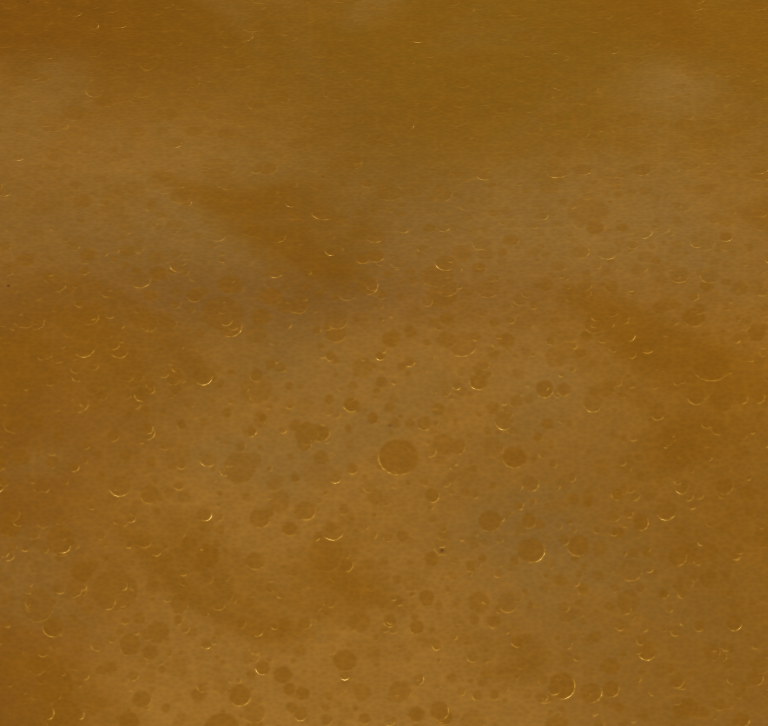
A WebGL 1 fragment shader for this texture:

```glsl
precision highp float;
uniform vec2 u_resolution;

const vec3 HONEY = vec3(0.595, 0.412, 0.155);
const vec3 OLIVE = vec3(0.510, 0.345, 0.070);
const vec3 AMBER = vec3(0.475, 0.288, 0.060);
const vec3 HAZE = vec3(0.550, 0.400, 0.185);
const vec3 SHADE = vec3(0.510, 0.345, 0.145);
const vec3 BUBBLE = vec3(0.525, 0.335, 0.065);
const vec3 RIM = vec3(0.740, 0.540, 0.190);
const vec3 SPARK = vec3(0.930, 0.820, 0.530);
const vec3 SPECK = vec3(0.270, 0.150, 0.050);

float hash(vec2 p) {
  return fract(sin(dot(p, vec2(127.1, 311.7))) * 43758.5453);
}

vec2 hash2(vec2 p) {
  return vec2(hash(p), hash(p + 57.3));
}

// Distance to the nearest scattered point
float cellular(vec2 p) {
  vec2 cell = floor(p);
  float nearest = 2.0;
  for (int j = -1; j <= 1; j++) {
    for (int i = -1; i <= 1; i++) {
      vec2 id = cell + vec2(float(i), float(j));
      nearest = min(nearest, length(id + hash2(id) - p));
    }
  }
  return nearest;
}

// Soft blotches from warped, layered sines, about -1 to 1
float blotches(vec2 p) {
  float sum = 0.0;
  float gain = 0.5;
  for (int i = 0; i < 4; i++) {
    p += 0.6 * sin(p.yx * 1.3 + float(i) * 2.1);
    sum += gain * sin(p.x) * sin(p.y + 1.0);
    p = mat2(1.4, 1.1, -1.1, 1.4) * p;
    gain *= 0.6;
  }
  return sum;
}

float patchAt(vec2 p, vec2 center, vec2 size) {
  vec2 d = (p - center) / size;
  return exp(-dot(d, d));
}

// x: disc coverage, y: light on the lower rim; radii are in cells
vec2 bubbles(vec2 p, float scale, float density, float rMin, float rMax, float seed) {
  vec2 q = p * scale + seed;
  vec2 cell = floor(q);
  float soft = 0.0028 * scale;
  float rimWidth = 0.0013 * scale;
  vec2 result = vec2(0.0);
  for (int j = -1; j <= 1; j++) {
    for (int i = -1; i <= 1; i++) {
      vec2 id = cell + vec2(float(i), float(j));
      float present = step(hash(id + 9.7), density);
      vec2 d = q - id - hash2(id + 3.1);
      d.x *= mix(0.85, 1.12, hash(id + 21.4));
      float size = hash(id + 33.8);
      float radius = mix(rMin, rMax, size * size);
      float dist = length(d);
      float disc = 1.0 - smoothstep(radius - soft, radius + soft, dist);
      float tilt = (hash(id + 45.2) - 0.35) * 1.8;
      float facing = dot(d / max(dist, 0.0001), vec2(sin(tilt), -cos(tilt)));
      float offset = (dist - radius) / rimWidth;
      float glow = pow(hash(id + 71.9), 2.5);
      float rim = exp(-offset * offset) * smoothstep(0.2, 1.0, facing) * glow;
      float fill = disc * mix(0.2, 1.0, hash(id + 83.6));
      result = max(result, present * vec2(fill, rim));
    }
  }
  return result;
}

// Broad shading of the liquid
vec3 liquid(vec2 p) {
  float drift = blotches(p * 5.0);
  float tint = blotches(p * vec2(7.0, 11.0) + 8.0);
  float top = smoothstep(0.74, 0.96, p.y + 0.06 * drift + 0.10 * (p.x - 0.5));
  vec3 color = mix(HONEY, OLIVE, top * 0.85);
  color = mix(color, HAZE, 0.85 * patchAt(p, vec2(0.25, 0.70), vec2(0.60, 0.10)));
  color = mix(color, HAZE, 0.75 * patchAt(p, vec2(0.90, 0.67), vec2(0.30, 0.09)));
  color = mix(color, SHADE, 0.65 * patchAt(p, vec2(0.30, 0.59), vec2(0.60, 0.05)));
  color = mix(color, OLIVE, 0.6 * patchAt(p, vec2(0.62, 0.84), vec2(0.25, 0.10)));
  float leftEdge = 1.0 - smoothstep(0.0, 0.30, p.x + 0.05 * drift);
  color = mix(color, AMBER, leftEdge * mix(0.65, 0.2, smoothstep(0.5, 0.65, p.y)));
  color = mix(color, AMBER, 0.75 * patchAt(p, vec2(0.0, 1.0), vec2(0.35, 0.14)));
  color = mix(color, BUBBLE, 0.6 * patchAt(p, vec2(1.08, 0.30), vec2(0.22, 0.35)));
  color = mix(color, HAZE * 1.06, 0.8 * patchAt(p, vec2(0.93, 0.88), vec2(0.08, 0.05)));
  color = mix(color, HAZE * 1.04, 0.6 * patchAt(p, vec2(0.75, 0.47), vec2(0.06, 0.05)));
  color = mix(color, BUBBLE, 0.75 * smoothstep(0.05, 0.75, tint));
  color = mix(color, HAZE, 0.55 * smoothstep(0.05, 0.75, -tint));
  return color * (1.0 + 0.07 * drift);
}

void main() {
  vec2 p = gl_FragCoord.xy / u_resolution.y;

  // The surface recedes, so bubbles flatten toward the top
  float far = max(p.y - 0.45, 0.0);
  vec2 surface = vec2(p.x, p.y + 0.9 * far * far);
  float near = 1.0 - 0.6 * smoothstep(0.5, 0.8, p.y);

  vec2 large = bubbles(surface, 13.0, 0.45, 0.14, 0.38, 4.0);
  vec2 medium = bubbles(surface, 25.0, 0.75, 0.16, 0.40, 19.0);
  vec2 small = bubbles(surface, 50.0, 0.65, 0.16, 0.42, 41.0);
  float fill = max(large.x, max(medium.x, small.x * 0.8));
  float rim = max(large.y, max(medium.y, small.y * 0.6));
  float speck = bubbles(surface, 7.0, 0.08, 0.010, 0.016, 63.0).x;

  vec3 color = liquid(p);
  float mottle = cellular(surface * vec2(30.0, 48.0)) - 0.5;
  float grain = cellular(surface * vec2(110.0, 170.0)) - 0.5;
  rim *= clamp(0.8 + 1.2 * grain, 0.3, 1.1);
  color = mix(color, BUBBLE, fill * 0.65 * mix(near, 1.0, 0.3));
  color *= 1.0 + 0.045 * mottle + 0.075 * grain;
  color = mix(color, RIM, min(rim * 1.2, 1.0) * near);
  color = mix(color, SPARK, smoothstep(0.5, 1.0, rim) * 0.65 * near);
  color = mix(color, SPECK, speck * 0.6);
  gl_FragColor = vec4(color, 1.0);
}
```
